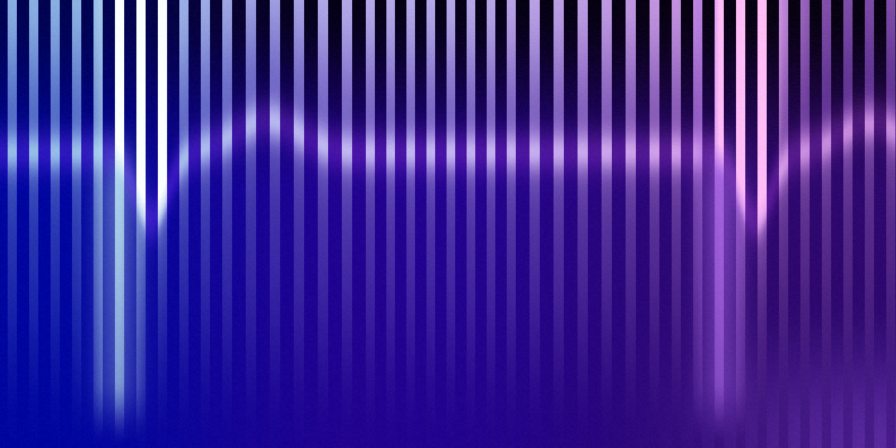
Give the GLSL for this background, as a Shadertoy shader.

```glsl
// Fluted glass: hard vertical ribs over a blue-to-violet field, with a wavy
// horizontal glow and two falling light beams. Ribs come from a mirrored,
// piecewise-linear phase; light is layered from Gaussian profiles.

// Layout, in canvas heights (the canvas is 2 wide and 1 high)
const float RIB_CENTRE = 0.984;
const float RIB_INNER  = 0.1615;                  // end of the tight ribs
const float RIB_OUTER  = 0.479;                   // end of the wide ribs
const vec3  RIB_PITCH  = vec3(0.0448, 0.0536, 0.0479);
const float RIB_HALF   = 0.215;                   // half width, in pitches
const float RIDGE_Y    = 0.661;
const float BEAM_FIRST = 0.262;
const float BEAM_STEP  = 1.348;
const float GRAIN      = 0.016;

// Colours
const vec3 FIELD_LEFT  = vec3(0.00, 0.02, 0.62);
const vec3 FIELD_MID   = vec3(0.13, 0.01, 0.56);
const vec3 FIELD_RIGHT = vec3(0.18, 0.03, 0.43);
const vec3 GLOW_LEFT   = vec3(0.63, 0.80, 0.93);
const vec3 GLOW_MID    = vec3(0.80, 0.77, 0.97);
const vec3 GLOW_RIGHT  = vec3(0.88, 0.64, 0.94);
const vec3 BEAM_LEFT   = vec3(0.72, 0.88, 0.94);
const vec3 BEAM_RIGHT  = vec3(0.66, 0.40, 0.90);
const vec3 HOT_LEFT    = vec3(0.98, 1.00, 1.00);
const vec3 HOT_RIGHT   = vec3(1.00, 0.74, 0.97);
const vec3 RIDGE_HAZE  = vec3(0.17, 0.07, 0.16);
const vec3 CORNER_HAZE = vec3(0.16, 0.13, 0.18);

float hash(vec2 p) {
    return fract(sin(dot(p, vec2(127.1, 311.7))) * 43758.5453);
}

float gauss(float x, float width) {
    x /= width;
    return exp(-x * x);
}

vec3 ramp(vec3 left, vec3 mid, vec3 right, float x) {
    return mix(mix(left, mid, smoothstep(0.1, 0.85, x)), right,
               smoothstep(0.9, 1.75, x));
}

// Rib count from the mirror axis; pitch changes at two distances
float ribPhase(float x) {
    float d = abs(x - RIB_CENTRE);
    return min(d, RIB_INNER) / RIB_PITCH.x
         + clamp(d - RIB_INNER, 0.0, RIB_OUTER - RIB_INNER) / RIB_PITCH.y
         + max(d - RIB_OUTER, 0.0) / RIB_PITCH.z;
}

// Height of the glowing line: a dip beside each beam, then a hump
float ridgeHeight(float x) {
    float y = RIDGE_Y;
    for (int i = 0; i < 2; i++) {
        float t = x - BEAM_FIRST - BEAM_STEP * float(i);
        y += 0.070 * gauss(t - 0.335, 0.10) - 0.150 * gauss(t - 0.076, 0.05);
    }
    return y;
}

void mainImage(out vec4 fragColor, in vec2 fragCoord) {
    vec2 p = fragCoord / iResolution.xy * vec2(2.0, 1.0);
    float h = p.y - ridgeHeight(p.x);

    // Rib mask with smoothed edges
    float phase = ribPhase(p.x);
    float aa = max(fwidth(phase), 0.001) * 0.8;
    float rib = 1.0 - smoothstep(RIB_HALF - aa, RIB_HALF + aa,
                                 abs(fract(phase) - 0.5));

    // Dark gaps: the field dims towards the top
    vec3 field = ramp(FIELD_LEFT, FIELD_MID, FIELD_RIGHT, p.x);
    float shade = smoothstep(0.55, 1.02, p.y)
                * mix(0.50, 0.86, smoothstep(0.2, 0.8, p.x));
    float corner = smoothstep(1.3, 2.0, p.x) * smoothstep(0.35, 0.0, p.y);
    vec3 haze = RIDGE_HAZE * gauss(h, 0.05) + CORNER_HAZE * corner;
    vec3 gap = field * (1.0 - shade) + haze;

    // Lit ribs: bright above the ridge, a peak on it, a fading tail below
    float above = 0.50 + 0.36 * smoothstep(0.04, 0.36, h);
    above *= 1.0 - 0.45 * smoothstep(1.72, 1.84, p.x);
    float below = 0.38 * exp(min(h, 0.0) * 8.0)
                + 0.16 * smoothstep(0.0, 0.45, p.y);
    float lit = mix(below, above, smoothstep(-0.03, 0.03, h));
    lit = min(lit + 0.40 * gauss(h, 0.042), 0.96);
    vec3 glow = ramp(GLOW_LEFT, GLOW_MID, GLOW_RIGHT, p.x);
    vec3 lamp = mix(field + haze * 0.6, glow, lit);

    // Beams: a hot block above the ridge and a soft shaft to the floor
    for (int i = 0; i < 2; i++) {
        float side = float(i);
        float t = p.x - BEAM_FIRST - BEAM_STEP * side;
        float shaft = gauss(t, 0.050) * smoothstep(0.0, 0.16, p.y)
                    * mix(0.72, 1.0, smoothstep(0.0, 0.6, p.y));
        float hot = smoothstep(-0.035, 0.0, t) * smoothstep(0.14, 0.105, t)
                  * smoothstep(-0.05, 0.04, h);
        float spill = shaft * mix(0.38, 0.52, side)
                    * smoothstep(0.10, -0.12, p.y - RIDGE_Y);
        vec3 shaftColour = mix(BEAM_LEFT, BEAM_RIGHT, side);
        gap = mix(gap, shaftColour, spill);
        lamp = mix(lamp, shaftColour, shaft * 0.88);
        lamp = mix(lamp, mix(HOT_LEFT, HOT_RIGHT, side), hot);
    }

    // Combine and add fine grain
    vec3 colour = mix(gap, lamp, rib);
    colour += GRAIN * (hash(floor(p * 256.0)) - 0.5);
    fragColor = vec4(clamp(colour, 0.0, 1.0), 1.0);
}
```
